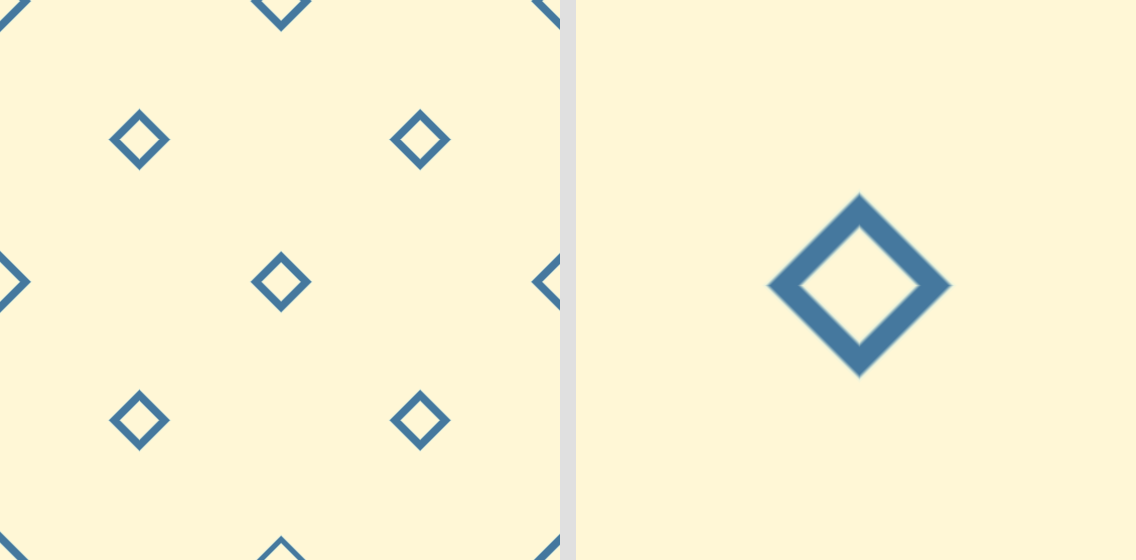
Left: the whole. Right: its middle third, enlarged.
A WebGL 2 fragment shader for this pattern:

```glsl
#version 300 es
precision highp float;
// Sparse hollow diamonds in blue on cream, two across and two down, with a
// second set in the gaps. Each lattice folds space into cells and measures
// the taxicab distance to a diamond outline at the cell center.

#define PERIOD 0.5013
#define FIRST_CENTER vec2(0.0007, 0.0020)
#define GAP_CENTER vec2(0.2490, 0.2492)
#define OUTER_RADIUS 0.0545
#define INNER_RADIUS 0.0352
#define THIN_STROKE 0.0130
#define THIN_DROP 0.0065
#define EDGE_SOFTNESS 0.0022
#define HALO_WIDTH 0.0045
#define CREAM vec3(1.0, 0.97, 0.84)
#define MINT vec3(0.90, 0.95, 0.87)
#define BLUE vec3(0.27, 0.47, 0.62)

uniform vec2 u_resolution;
out vec4 fragColor;

// Signed taxicab distance to a hollow diamond; negative inside its stroke.
float diamondOutline(vec2 offset, float innerRadius) {
    float radius = abs(offset.x) + abs(offset.y);
    return max(radius - OUTER_RADIUS, innerRadius - radius);
}

// Nearest diamond of one lattice; one cell may be thinner and sit lower.
float diamondLattice(vec2 position, vec2 firstCenter, vec2 thinCell) {
    vec2 cell = floor((position - firstCenter) / PERIOD + 0.5);
    vec2 offset = position - firstCenter - cell * PERIOD;
    float thin = 1.0 - step(0.5, distance(cell, thinCell));
    offset.y -= thin * THIN_DROP;
    float innerRadius = mix(INNER_RADIUS, OUTER_RADIUS - THIN_STROKE, thin);
    return diamondOutline(offset, innerRadius);
}

void main() {
    // Canvas units, measured down from the top left corner.
    vec2 position = gl_FragCoord.xy / u_resolution;
    position.y = 1.0 - position.y;

    // Main lattice with its thin cell at the bottom middle, then the gaps.
    float stroke = diamondLattice(position, FIRST_CENTER, vec2(1.0, 2.0));
    stroke = min(stroke, diamondLattice(position, GAP_CENTER, vec2(-9.0)));

    // Faint halo around the stroke, then the stroke itself.
    float softness = max(EDGE_SOFTNESS, 1.0 / min(u_resolution.x, u_resolution.y));
    float halo = 1.0 - smoothstep(0.0, HALO_WIDTH, stroke);
    float ink = 1.0 - smoothstep(-softness, softness, stroke);
    vec3 color = mix(CREAM, MINT, halo);
    color = mix(color, BLUE, ink);
    fragColor = vec4(color, 1.0);
}
```
